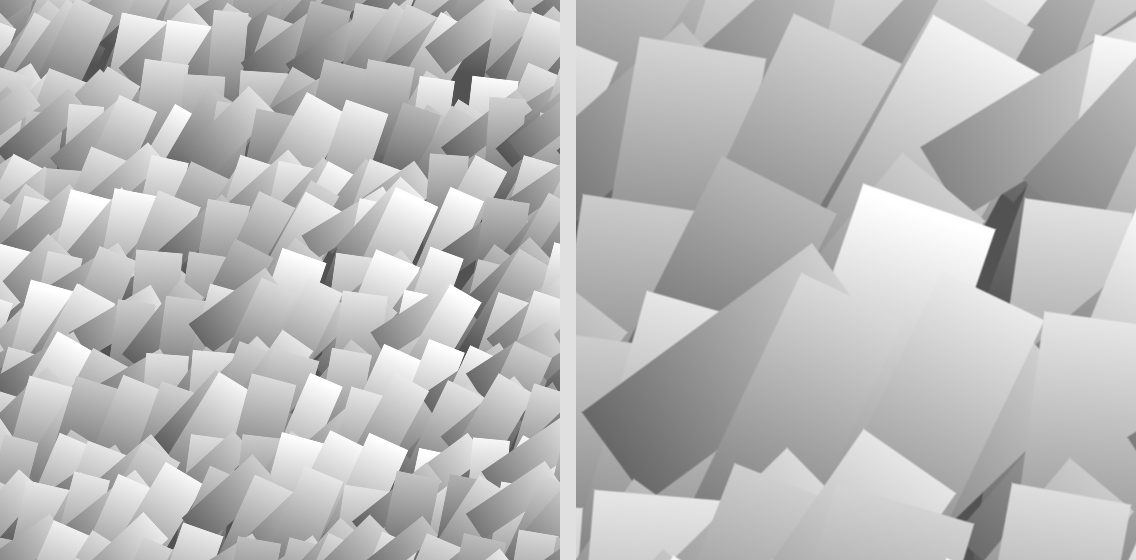
Left, the full canvas; right, a detail of the centre.
Reproduce this background procedurally as a three.js fragment shader.

```glsl
varying vec2 vUv;

const vec2 GRID = vec2(12.0, 12.0);   // cards across and up
const float LARGE_LENGTH = 0.28;
const float SMALL_LENGTH = 0.17;
const float EDGE = 0.0009;
const float FADE = 2.4;               // darkening along a card
const float GAP_TONE = 0.32;

float hash(vec2 cell, float seed) {
  vec3 q = fract(vec3(cell.xyx + seed * 7.31) * vec3(0.1031, 0.1030, 0.0973));
  q += dot(q, q.yzx + 33.33);
  return fract((q.x + q.y) * q.z);
}

// x: distance across from the axis, y: distance down from the top edge
vec2 cardSpace(vec2 p, float tilt) {
  float c = cos(tilt);
  float s = sin(tilt);
  return vec2(p.x * c - p.y * s, -p.x * s - p.y * c);
}

// Lays one card with its top edge centred on the anchor over the tone beneath
float layCard(float tone, vec2 p, float tilt, vec2 halfSize, float topTone) {
  vec2 local = cardSpace(p, tilt);
  vec2 d = abs(local - vec2(0.0, halfSize.y)) - halfSize;
  float mask = 1.0 - smoothstep(-EDGE, EDGE, max(d.x, d.y));
  float cardTone = max(topTone - FADE * max(local.y, 0.0), GAP_TONE);
  return mix(tone, cardTone, mask);
}

vec2 anchorPoint(vec2 cell, vec2 id, vec2 stagger, vec2 spread, float seed) {
  vec2 jitter = vec2(hash(id, seed), hash(id, seed + 1.0)) - 0.5;
  return (cell + 0.5 + stagger + jitter * spread) / GRID;
}

// A small steep card, present in most cells, behind a large upright one
float layCell(float tone, vec2 uv, vec2 cell, vec2 stagger) {
  vec2 id = mod(cell, GRID);
  vec2 group = floor(id * 0.5);
  float groupShade = hash(group, 7.0);

  if (hash(id, 11.0) < 0.8) {
    vec2 smallAnchor = anchorPoint(cell, id, stagger, vec2(0.8, 0.6), 12.0);
    float smallTilt = mix(0.5, 1.05, hash(id, 14.0));
    float smallHalf = mix(0.022, 0.034, hash(id, 15.0));
    float smallTone = mix(0.97, 0.72, mix(hash(id, 16.0), groupShade, 0.4));
    tone = layCard(tone, uv - smallAnchor, smallTilt, vec2(smallHalf, 0.5 * SMALL_LENGTH), smallTone);
  }

  vec2 anchor = anchorPoint(cell, id, stagger, vec2(0.35, 0.4), 1.0);
  float tilt = mix(0.06, 0.56, pow(hash(id, 3.0), 1.2));
  float halfWidth = mix(0.031, 0.043, hash(id, 5.0));
  float shade = mix(hash(id, 6.0), groupShade, 0.45);
  float topTone = mix(1.04, 0.68, pow(shade, 1.4));
  return layCard(tone, uv - anchor, tilt, vec2(halfWidth, 0.5 * LARGE_LENGTH), topTone);
}

void main() {
  float tone = GAP_TONE;
  float baseRow = floor(vUv.y * GRID.y);

  // Back to front: rows downwards, cards from left to right
  for (int j = 4; j >= -1; j--) {
    float row = baseRow + float(j);
    vec2 stagger = vec2(0.5, 0.2) * mod(row, 2.0);
    float baseColumn = floor(vUv.x * GRID.x - stagger.x);
    for (int i = -1; i <= 4; i++) {
      tone = layCell(tone, vUv, vec2(baseColumn + float(i), row), stagger);
    }
  }
  gl_FragColor = vec4(vec3(clamp(tone, 0.0, 1.0)), 1.0);
}
```
